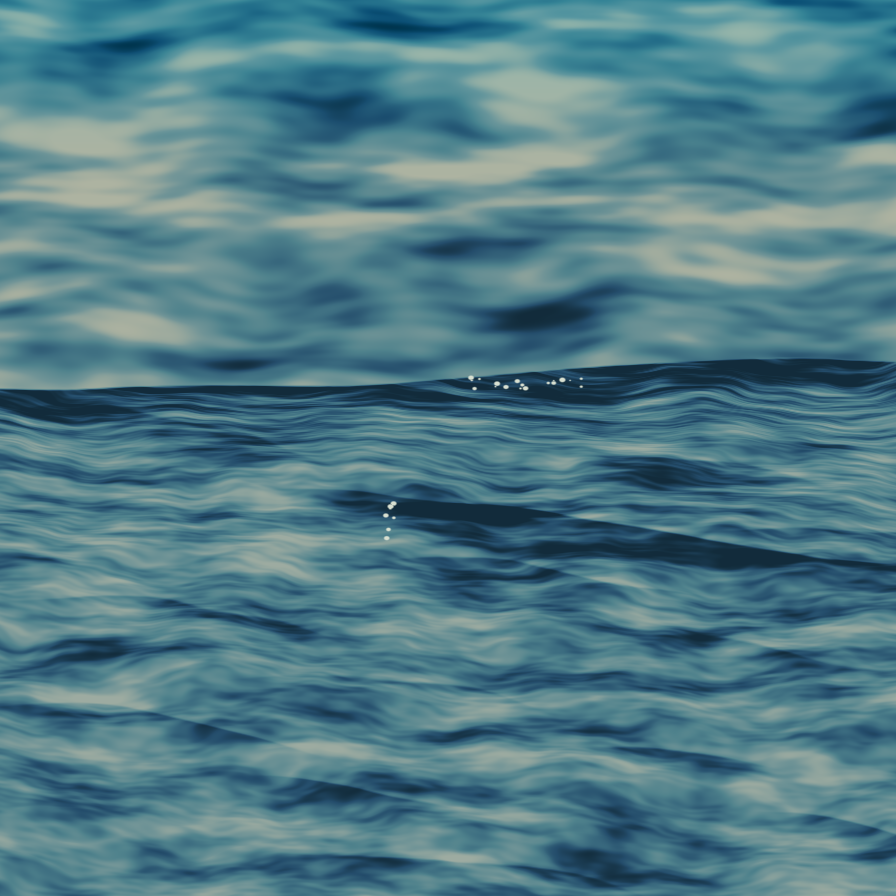
Write a Shadertoy shader that draws this texture.

```glsl
const vec3 PALETTE[6] = vec3[6](
    vec3(0.07, 0.17, 0.23), vec3(0.14, 0.30, 0.42), vec3(0.23, 0.42, 0.50),
    vec3(0.31, 0.51, 0.55), vec3(0.44, 0.58, 0.59), vec3(0.59, 0.66, 0.63));
// Tone at which each palette colour is pure, from the shares of the area
const float STOPS[6] = float[6](0.04, 0.165, 0.325, 0.52, 0.755, 0.95);
const vec3 WARM_GLINT = vec3(0.09, 0.04, 0.0);
const vec3 TEAL_TINT = vec3(-0.10, 0.01, 0.04);
const vec3 SPARKLE = vec3(0.85, 0.88, 0.82);
const float TONE_GAIN = 3.3;
const float FAR_BIAS = 0.16;
const float NEAR_BIAS = 0.01;
const float RIPPLE_GAIN = 0.85;
const float FACE_GAIN = 0.80;
const float EDGE = 0.0018;
const int MINOR_WAVES = 13;
const int SPARKLES = 30;

vec2 hash2(vec2 p) {
    p = vec2(dot(p, vec2(127.1, 311.7)), dot(p, vec2(269.5, 183.3)));
    return fract(sin(p) * 43758.547);
}

float gradientNoise(vec2 p) {
    vec2 cell = floor(p), f = fract(p);
    vec2 u = f * f * f * (f * (f * 6.0 - 15.0) + 10.0);
    float corner[4];
    for (int i = 0; i < 4; i++) {
        vec2 o = vec2(i % 2, i / 2);
        float angle = 6.2832 * hash2(cell + o).x;
        corner[i] = dot(vec2(cos(angle), sin(angle)), f - o);
    }
    return 1.4 * mix(mix(corner[0], corner[1], u.x), mix(corner[2], corner[3], u.x), u.y);
}

float fbm(vec2 p, int octaves, float gain) {
    float sum = 0.0, amplitude = 1.0;
    for (int i = 0; i < octaves; i++) {
        sum += amplitude * gradientNoise(p);
        p = p * vec2(2.0, 1.9) + vec2(17.3, 9.1);
        amplitude *= gain;
    }
    return sum;
}

vec3 waterColor(float tone) {
    vec3 color = PALETTE[0];
    for (int i = 0; i < 5; i++)
        color = mix(color, PALETTE[i + 1], clamp((tone - STOPS[i]) / (STOPS[i + 1] - STOPS[i]), 0.0, 1.0));
    return color;
}

// Height of the sharp ridge that hides the blurred water behind it
float ridgeHeight(float x) {
    return 0.568 + 0.03 * smoothstep(0.38, 0.75, x) + 0.009 * gradientNoise(vec2(x * 5.0, 3.7));
}

// x: dark face hanging below a crest, y: pale rim along its top
vec2 waveFace(float below, float reach, float thickness) {
    float fade = smoothstep(1.0, 0.25, reach);
    float depth = max(below, 0.0) / (thickness * (0.3 + 0.7 * fade));
    float face = smoothstep(-EDGE, EDGE, below) * exp(-depth * depth);
    float rim = exp(-pow((below + 0.004) / 0.004, 2.0));
    return fade * vec2(face, rim);
}

// Soft swell behind the ridge
float farWater(vec2 p) {
    vec2 q = p + vec2(0.0, 0.020 * gradientNoise(p * vec2(5.0, 9.0)));
    float n = 0.85 * fbm(q * vec2(4.2, 19.0) + 4.0, 3, 0.6);
    n += 0.12 * exp(-pow((p.y - 0.80) / 0.08, 2.0));
    vec2 hump = (p - vec2(0.55, 0.645)) / vec2(0.23, 0.035);
    vec2 corner = (p - vec2(1.0, 0.885)) / vec2(0.12, 0.035);
    n -= 0.32 * exp(-dot(hump, hump)) + 0.45 * exp(-dot(corner, corner));
    n -= 0.16 * smoothstep(0.90, 1.0, p.y);
    return n + FAR_BIAS;
}

// Crisp ripples, finer towards the ridge
float nearWater(vec2 p, float ridge) {
    float bend = 0.022 * gradientNoise(p * vec2(3.5, 6.0) + 11.0)
               + 0.012 * gradientNoise(p * vec2(8.0, 17.0));
    float y = p.y + bend + 0.05 * p.x + 0.004 * gradientNoise(p * vec2(21.0, 45.0));
    float row = -log(max(0.82 - y, 0.1));
    float ripple = fbm(vec2(p.x * 5.0, row * 17.0), 4, 0.66);
    float crease = 0.23 - abs(gradientNoise(vec2(p.x * 7.0 + 3.0, row * 23.0 + 5.0)));
    float n = NEAR_BIAS + RIPPLE_GAIN * (0.8 * ripple + 0.5 * crease);
    n += 0.20 * gradientNoise(p * vec2(2.2, 8.0) + 2.0);
    n += 0.08 * smoothstep(0.30, 0.0, p.y);

    // Ridge and the broad wave in front of it
    vec2 face = waveFace(ridge - p.y, 0.45 * abs(p.x - 0.65), 0.026 + 0.016 * smoothstep(0.4, 0.7, p.x));
    float broad = 0.44 - 0.075 * smoothstep(0.45, 1.1, p.x) - 0.25 * pow(min(p.x - 0.42, 0.0), 2.0);
    face += 1.1 * waveFace(broad + 0.3 * bend - p.y, abs(p.x - 0.75) / 0.48, 0.042);

    // Minor crests, arched and drooping to the right
    for (int i = 0; i < MINOR_WAVES; i++) {
        float id = float(i);
        vec2 seed = hash2(vec2(id, 5.2)), shape = hash2(vec2(id, 8.9));
        float dx = p.x - fract(id * 0.618 + 0.15 * seed.x + 0.1);
        float width = 0.12 + 0.14 * shape.x;
        float crest = 0.53 - 0.041 * id - 0.13 * dx - 0.5 * dx * dx + 0.6 * bend;
        face += 0.55 * waveFace(crest - p.y, abs(dx) / width, 0.016 + 0.020 * shape.y);
    }
    return n - FACE_GAIN * min(face.x, 1.15) + 0.22 * face.y;
}

// Droplets along the ridge and in a short falling column
float sparkles(vec2 p) {
    float light = 0.0;
    for (int i = 0; i < SPARKLES; i++) {
        vec2 seed = hash2(vec2(float(i), 31.7));
        vec2 spot = i % 3 == 0 ? vec2(0.43 + 0.02 * seed.x * seed.y, 0.395 + 0.045 * seed.y)
                               : vec2(0.52 + 0.13 * seed.x, 0.566 + 0.013 * seed.y);
        float radius = 0.0006 + 0.0020 * hash2(seed).x;
        light = max(light, smoothstep(radius + 0.001, radius - 0.001, length((p - spot) * vec2(0.75, 1.0))));
    }
    return light;
}

void mainImage(out vec4 fragColor, in vec2 fragCoord) {
    vec2 p = fragCoord / iResolution.xy;
    float ridge = ridgeHeight(p.x);
    float isFar = smoothstep(-EDGE, EDGE, p.y - ridge);
    float level = mix(nearWater(p, ridge), farWater(p), isFar);
    float tone = 1.0 / (1.0 + exp(-TONE_GAIN * level));

    vec3 color = waterColor(tone);
    color += WARM_GLINT * smoothstep(0.74, 0.95, tone) * mix(0.3, 1.0, isFar);
    color += TEAL_TINT * smoothstep(0.78, 1.0, p.y);
    color = mix(color, SPARKLE, sparkles(p));
    fragColor = vec4(color, 1.0);
}
```
